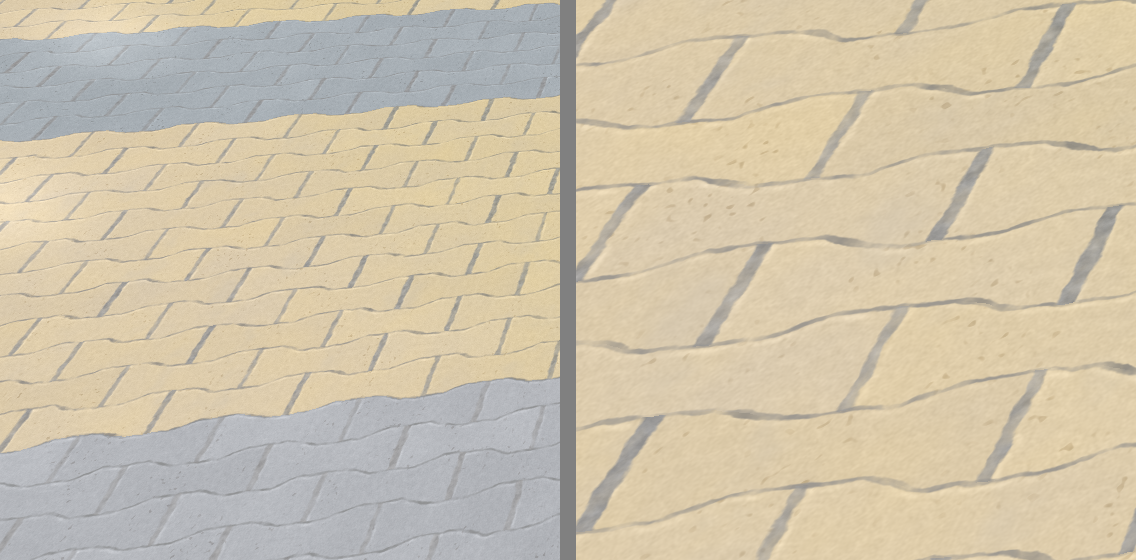
Left: the whole. Right: its middle third, enlarged.
Reproduce this texture procedurally as a Shadertoy shader.

```glsl
const float TAU = 6.2831853;

vec2 hash2(vec2 p) {
    vec3 q = fract(p.xyx * vec3(0.1031, 0.1030, 0.0973));
    q += dot(q, q.yzx + 33.33);
    return fract((q.xx + q.yz) * q.zy);
}

float gradientCorner(vec2 cell, vec2 f, vec2 corner) {
    return dot(hash2(cell + corner) * 2.0 - 1.0, f - corner);
}

float gradientNoise(vec2 p) {
    vec2 i = floor(p), f = p - i;
    vec2 k = f * f * f * (f * (f * 6.0 - 15.0) + 10.0);
    return mix(mix(gradientCorner(i, f, vec2(0, 0)), gradientCorner(i, f, vec2(1, 0)), k.x),
               mix(gradientCorner(i, f, vec2(0, 1)), gradientCorner(i, f, vec2(1, 1)), k.x), k.y);
}

float fbm(vec2 p) {
    float sum = 0.0, amp = 1.0;
    for (int i = 0; i < 4; i++) {
        sum += amp * gradientNoise(p);
        p = p * 2.03 + 17.3;
        amp *= 0.55;
    }
    return sum;
}

// Perspective view to paving plane: x counts pavers, y counts rows downward
vec2 groundPlane(vec2 p) {
    mat3 view = mat3(0.5854, -0.0347, 0.056,
                     -0.2565, 0.3477, -0.2825,
                     0.3359, 0.2409, 1.0);
    vec3 q = inverse(view) * vec3(p.x, 1.0 - p.y, 1.0);
    vec2 st = q.xy / q.z;
    return vec2(3.0 * st.x + st.y, 1.0 + 12.0 * st.y);
}

// Alternate rows are shifted by half a paver
float rowShift(float row) {
    return 0.5 * mod(row + 1.0, 2.0);
}

// Pavers are wide at their ends and narrow at the waist
float halfHeight(float x) {
    return 0.5 + 0.1 * clamp(1.8 * cos(TAU * x), -1.0, 1.0);
}

// Rounded patch of light
float glow(vec2 offset, vec2 size) {
    offset /= size;
    return exp(-dot(offset, offset));
}

void mainImage(out vec4 fragColor, in vec2 fragCoord) {
    vec2 p = fragCoord / iResolution.xy;
    vec2 g = groundPlane(p);
    vec2 soft = fwidth(g) * 0.5 + vec2(0.004, 0.008);
    vec2 grain = g * vec2(3.5, 1.0);
    g += vec2(0.014, 0.05) * vec2(fbm(grain * 3.0), fbm(grain * 2.0 + 40.0));

    // Row and paver holding this point
    float row = round(g.y);
    if (abs(g.y - row) > halfHeight(g.x - rowShift(row))) row += sign(g.y - row);
    float x = g.x - rowShift(row);
    float y = g.y - row;
    float edge = halfHeight(x) - abs(y);
    float gapTone = hash2(vec2(round(x), row) + 93.0).x;
    x += 0.03 * (gapTone - 0.5);
    float joint = abs(fract(x + 0.5) - 0.5);
    vec2 tone = hash2(vec2(floor(x), row) + 51.0);

    // Broad bands of sand and grey pavers
    float sandy = step(mod(row + 17.0, 18.0), 11.5);
    float far = smoothstep(0.6, 0.8, p.y);
    float cloud = fbm(grain * 0.55 + tone * 3.0);
    float blend = clamp(0.5 + 0.5 * cloud + 0.4 * (tone.x - 0.5), 0.0, 1.0);
    vec3 sand = mix(vec3(0.85, 0.79, 0.69), vec3(0.885, 0.81, 0.66), blend);
    vec3 grey = mix(vec3(0.685, 0.695, 0.715), vec3(0.73, 0.74, 0.76), blend);
    grey += vec3(-0.05, -0.03, -0.027) * far;
    vec3 color = mix(grey, sand, sandy);
    color += 0.02 * (tone.y - 0.5);

    // Stone grain, small pits and dusty stains
    color += 0.03 * fbm(grain * 7.0) + 0.04 * gradientNoise(grain * 24.0);
    float pits = smoothstep(0.22, 0.45, gradientNoise(grain * 10.0))
               * smoothstep(-0.1, 0.35, fbm(grain * 0.8 + 9.0));
    color -= vec3(0.08, 0.09, 0.10) * pits;
    float dust = smoothstep(0.1, 0.7, fbm(grain * 0.7 + 70.0));
    color = mix(color, vec3(0.81, 0.77, 0.71), 0.3 * dust * sandy);

    // Pale worn rims on the upper and left edges
    float rim = smoothstep(0.02, 0.06, edge) * (1.0 - smoothstep(0.06, 0.13, edge)) * step(y, 0.0);
    float side = fract(x);
    rim += smoothstep(0.015, 0.03, side) * (1.0 - smoothstep(0.03, 0.05, side));
    color += 0.05 * rim * clamp(0.5 + 1.6 * fbm(grain * 2.5 + 5.0), 0.0, 1.4);

    // Thin broken row lines, swelling to small dark gaps on their falling slopes
    float gap = pow(max(0.0, -sin(TAU * x) * sign(y)), 14.0) * (0.2 + 0.8 * sandy) * (0.4 + 0.6 * gapTone);
    float lineWidth = 0.024 + 0.035 * gap + 0.02 * fbm(grain * 4.0 + 25.0);
    float rowLine = 1.0 - smoothstep(lineWidth - soft.y, lineWidth + soft.y, edge);
    vec3 mortar = mix(vec3(0.57, 0.575, 0.58), vec3(0.62, 0.60, 0.57), sandy);
    float wear = clamp(0.6 + 1.1 * fbm(grain * 2.2 + 30.0), 0.1, 1.0);
    color = mix(color, mortar - 0.05 * gap, rowLine * max(wear, 0.85 * gap));

    // Wider filled joints between paver ends, faint among the grey pavers
    float jointWidth = mix(0.017, 0.026, gapTone) + 0.012 * fbm(grain * 4.0 + 61.0);
    float endJoint = 1.0 - smoothstep(jointWidth - soft.x, jointWidth + soft.x, joint);
    vec3 fill = mix(vec3(0.62, 0.615, 0.615) - 0.04 * far, vec3(0.615, 0.61, 0.605), sandy);
    fill += 0.12 * fbm(grain * 6.0 + 12.0);
    float filled = mix(0.65, 0.95, gapTone) * mix(0.75, 1.0, sandy) + 0.4 * fbm(grain * 2.2 + 83.0);
    color = mix(color, fill, endJoint * clamp(filled, 0.15, 1.0));

    // Soft patches of sunlight, warmer toward the upper right
    float sun = glow(p - vec2(0.0, 0.63), vec2(0.14, 0.08)) + glow(p - vec2(0.2, 0.93), vec2(0.13, 0.06));
    color += vec3(0.08, 0.078, 0.075) * sun;
    color.b -= 0.03 * sandy * smoothstep(0.9, 1.6, p.x + p.y);

    fragColor = vec4(clamp(color, 0.0, 1.0), 1.0);
}
```
